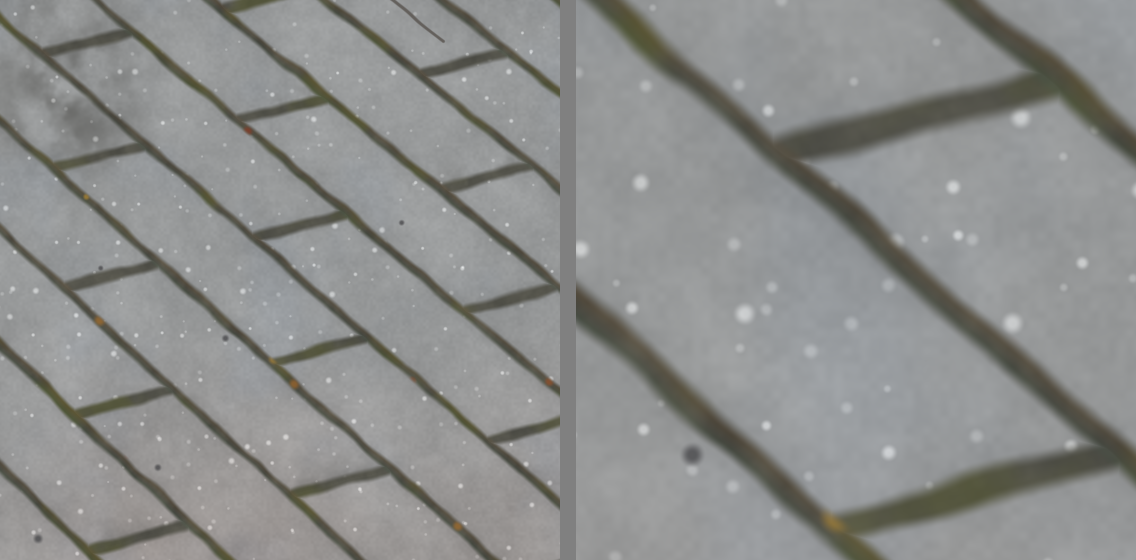
Left, the full canvas; right, a detail of the centre.
Reproduce this texture procedurally as a Shadertoy shader.

```glsl
// Grey paving bricks in a half-offset bond, seen obliquely across the canvas.
// A projective map turns canvas points into brick columns and rows; distances to
// the joints, layered value noise and scattered flecks give the mossy, worn look.

float hash(vec2 p) {
    vec3 q = fract(p.xyx * vec3(0.1031, 0.1030, 0.0973));
    q += dot(q, q.yzx + 33.33);
    return fract((q.x + q.y) * q.z);
}

float noise(vec2 p) {
    vec2 cell = floor(p), f = fract(p);
    f = f * f * (3.0 - 2.0 * f);
    return mix(mix(hash(cell), hash(cell + vec2(1, 0)), f.x),
               mix(hash(cell + vec2(0, 1)), hash(cell + vec2(1, 1)), f.x), f.y);
}

float fbm(vec2 p) {
    float sum = 0.0, amp = 0.533;
    for (int i = 0; i < 4; i++) {
        sum += amp * noise(p);
        p = mat2(1.6, 1.2, -1.2, 1.6) * p + 7.3;
        amp *= 0.5;
    }
    return sum;
}

// Soft round flecks, at most one per grid cell
float flecks(vec2 p, float cells, float share, float radius, float seed) {
    vec2 cell = floor(p * cells) + seed;
    vec2 center = 0.25 + 0.5 * vec2(hash(cell + 3.1), hash(cell + 8.7));
    float size = radius * cells * mix(0.5, 1.0, hash(cell + 5.9));
    float d = length(fract(p * cells) - center) / size;
    return step(hash(cell), share) * (1.0 - smoothstep(0.2, 1.0, d));
}

float segmentDistance(vec2 p, vec2 a, vec2 b) {
    vec2 ab = b - a;
    return length(p - a - ab * clamp(dot(p - a, ab) / dot(ab, ab), 0.0, 1.0));
}

void mainImage(out vec4 fragColor, in vec2 fragCoord) {
    // Canvas position measured from the top left, slightly wavy for uneven edges
    vec2 pos = fragCoord / iResolution.xy;
    pos.y = 1.0 - pos.y;
    vec2 p = pos + 0.005 * (vec2(noise(pos * 24.0), noise(pos * 24.0 + 40.0)) - 0.5);

    // Perspective: u counts bricks along a row, v counts rows
    vec2 tilt = vec2(0.008, 0.151);
    vec2 uAxis = vec2(0.63, 2.534), vAxis = vec2(-4.845, 6.231);
    float depth = 1.0 + dot(tilt, p);
    float u = (dot(uAxis, p) - 0.295) / depth;
    float v = (dot(vAxis, p) + 3.817) / depth;
    float row = floor(v);
    float along = u + 0.5 * mod(row + 1.0, 2.0);
    vec2 brick = vec2(floor(along), row);

    // Signed distances to the nearest long and short joints, in canvas units
    float longSide = (v - round(v)) * depth / length(vAxis - v * tilt);
    float shortSide = (along - round(along)) * depth / length(uAxis - u * tilt);
    float wear = fbm(pos * 16.0 + 5.0);
    float lineWidth = 0.0035 + 0.005 * wear + 0.0015 * hash(vec2(round(v), 4.0));
    float longJoint = 1.0 - smoothstep(-0.004, 0.0055, abs(longSide) - lineWidth);
    float shortJoint = 1.0 - smoothstep(-0.005, 0.006, abs(shortSide) - 0.006 - 0.006 * wear);
    float joint = max(longJoint, shortJoint * 0.93);

    // Brick faces: tone per brick, mottling, grain and a warmer foreground
    vec3 color = vec3(0.600, 0.608, 0.610) + 0.022 * (hash(brick) - 0.5);
    color += 0.09 * (fbm(pos * 9.0) - 0.5) + 0.05 * (fbm(pos * 45.0) - 0.5);
    color += 0.025 * (noise(pos * 190.0) - 0.5);
    color += vec3(0.018, -0.006, -0.016) * smoothstep(0.5, 1.0, pos.y) * fbm(pos * 4.0 + 9.0) * 1.6;
    color += vec3(-0.008, 0.0, 0.012) * smoothstep(0.5, 0.8, fbm(pos * 6.0 + 30.0));

    // Dirt gathers beside joints and in a large smudge at the upper left
    float edge = min(abs(longSide), abs(shortSide));
    color *= 1.0 - 0.11 * exp(-edge * 95.0) * (0.5 + wear);
    vec2 smudge = (pos - vec2(0.12, 0.16)) / vec2(0.12, 0.15);
    float dirt = exp(-dot(smudge, smudge)) * smoothstep(0.3, 0.72, fbm(pos * 13.0 + 2.0));
    float corner = exp(-36.0 * max(0.0, -shortSide)) * step(shortSide, 0.0)
                 * step(0.75, hash(brick + 6.0)) * smoothstep(0.42, 0.7, fbm(pos * 20.0));
    color = mix(color, vec3(0.36, 0.36, 0.35), clamp(0.9 * dirt + 0.45 * corner, 0.0, 0.8));

    // Pale mineral specks, rare dark grit and one thin twig
    color += 0.20 * flecks(pos, 26.0, 0.20, 0.008, 11.0);
    color += 0.10 * flecks(pos + 0.013, 42.0, 0.15, 0.006, 70.0);
    color = mix(color, vec3(0.29, 0.29, 0.30), 0.8 * flecks(pos, 9.0, 0.07, 0.011, 31.0));
    float twig = segmentDistance(p, vec2(0.69, -0.01), vec2(0.79, 0.073));
    color = mix(color, vec3(0.34, 0.32, 0.30), 0.8 * (1.0 - smoothstep(0.001, 0.0045, twig)));

    // Joint filling: dark soil with moss, brown on one lip and green on the other
    vec3 soil = mix(vec3(0.25, 0.25, 0.225), vec3(0.37, 0.365, 0.32), fbm(pos * 38.0));
    soil = mix(soil, vec3(0.33, 0.34, 0.18), 0.6 * smoothstep(0.45, 0.75, fbm(pos * 11.0 + 17.0)));
    soil += vec3(0.035, 0.0, -0.025) * longJoint * smoothstep(0.003, -0.008, longSide);
    soil += vec3(-0.02, 0.012, 0.0) * longJoint * smoothstep(0.0, 0.008, longSide);
    color = mix(color, soil, joint);

    // Rust and yellow leaf crumbs caught in the long joints
    float crumb = flecks(pos, 24.0, 0.10, 0.014, 53.0) * longJoint;
    vec3 leaf = mix(vec3(0.52, 0.22, 0.15), vec3(0.66, 0.52, 0.20), hash(floor(pos * 24.0) + 2.0));
    color = mix(color, leaf, 0.75 * crumb);

    fragColor = vec4(clamp(color, 0.0, 1.0), 1.0);
}
```
